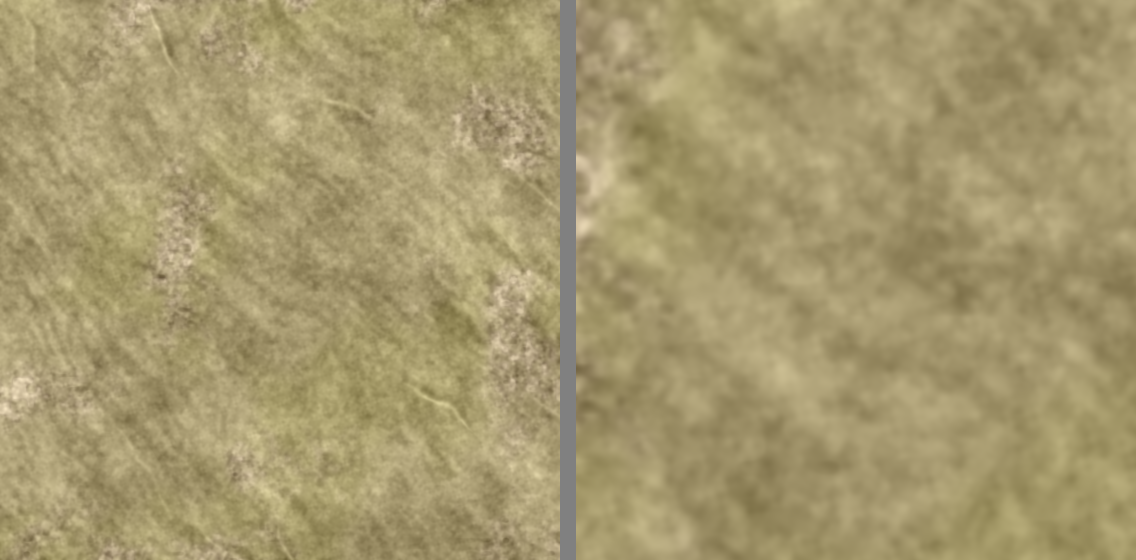
Left, the full canvas; right, a detail of the centre.
Write a Shadertoy shader that draws this texture.

```glsl
// Weathered khaki stone: soft olive mottling, pale pinkish rough patches,
// fine grain and slanting chipped relief. Layers of value noise shape the
// tone; scattered bent creases add paired bright and dark edges.

#define BASE_COLOR vec3(0.652, 0.600, 0.437)
#define OLIVE_SHIFT vec3(-0.006, 0.004, -0.030)
#define PINK_SHIFT vec3(0.022, 0.006, 0.048)
#define MOTTLE 0.17
#define BLOTCH 0.17
#define GRAIN 0.20
#define RELIEF 1.00
#define CREASE 0.13
#define CREASE_CELLS 4.0
#define CREASE_WIDTH 0.0034

float hash(vec2 p) {
    vec3 q = fract(p.xyx * vec3(0.1031, 0.1030, 0.0973));
    q += dot(q, q.yzx + 33.33);
    return fract((q.x + q.y) * q.z);
}

// Smooth value noise centred on zero
float noise(vec2 p) {
    vec2 cell = floor(p), f = fract(p);
    f = f * f * (3.0 - 2.0 * f);
    float low = mix(hash(cell), hash(cell + vec2(1, 0)), f.x);
    float high = mix(hash(cell + vec2(0, 1)), hash(cell + vec2(1, 1)), f.x);
    return mix(low, high, f.y) - 0.5;
}

mat2 rotation(float angle) {
    float c = cos(angle), s = sin(angle);
    return mat2(c, s, -s, c);
}

float fbm(vec2 p, int octaves) {
    float sum = 0.0, gain = 0.55;
    mat2 turn = rotation(0.6) * 2.03;
    for (int i = 0; i < octaves; i++) {
        sum += gain * noise(p);
        p = turn * p + 17.3;
        gain *= 0.5;
    }
    return sum;
}

// Layered surface, stretched from upper left to lower right
float slabHeight(vec2 p) {
    p += 0.09 * vec2(noise(p * 5.0 + 3.0), noise(p * 5.0 + 41.0));
    return fbm(rotation(0.85) * p * vec2(1.0) * mat2(4.0, 0.0, 0.0, 9.0) + 60.0, 4);
}

// Bent, tapering creases scattered one per grid cell
float creases(vec2 p) {
    float sum = 0.0;
    vec2 home = floor(p * CREASE_CELLS);
    float wobble = 0.016 * noise(p * 17.0) + 0.005 * noise(p * 55.0);
    for (int j = -1; j <= 1; j++)
    for (int i = -1; i <= 1; i++) {
        vec2 cell = home + vec2(i, j);
        vec2 seed = cell + 23.0;
        vec2 center = (cell + vec2(hash(seed), hash(seed + 7.7))) / CREASE_CELLS;
        float angle = mix(0.25, 1.45, hash(seed + 13.1));
        float reach = mix(0.04, 0.13, hash(seed + 29.4));
        float bend = 7.0 * (hash(seed + 37.9) - 0.5);
        float strength = smoothstep(0.15, 0.95, hash(seed + 51.2));
        float facing = hash(seed + 67.6) < 0.65 ? 1.0 : -1.0;
        vec2 local = rotation(angle) * (p - center);
        float across = facing * (local.y - bend * local.x * local.x + wobble);
        float taper = 1.0 - smoothstep(0.25 * reach, reach, abs(local.x));
        float width = CREASE_WIDTH * (0.6 + 0.6 * taper);
        float lit = exp(-pow(across / width, 2.0));
        float shade = exp(-pow((across - 2.4 * width) / (1.7 * width), 2.0));
        sum += strength * taper * (lit - 0.85 * shade);
    }
    return sum;
}

void mainImage(out vec4 fragColor, in vec2 fragCoord) {
    vec2 p = fragCoord / iResolution.y;

    // Broad patches: smooth olive skin against rough pale stone
    float mottle = fbm(p * 5.0 + 9.0, 4);
    float patchNoise = fbm(p * 6.5 + 80.0, 5);
    float rough = smoothstep(-0.02, 0.22, patchNoise);
    float olive = smoothstep(-0.05, 0.22, fbm(p * 4.0 + 140.0, 4));

    // Tone from blotches, grain and light falling across the slab
    float blotch = fbm(p * 24.0 + 31.0, 3);
    float grain = noise(p * 105.0) + 0.6 * noise(rotation(0.5) * p * 190.0);
    float relief = slabHeight(p + vec2(0.005, 0.006)) - slabHeight(p);
    float tone = MOTTLE * mottle + BLOTCH * blotch;
    tone += GRAIN * grain * mix(0.45, 0.95, rough);
    tone += RELIEF * clamp(relief, -0.08, 0.08);

    // Pale chips and dark pits gather in the rough patches
    float chips = noise(p * 72.0 + 200.0) + 0.5 * blotch;
    float pits = noise(p * vec2(62.0, 85.0) + 300.0) - 0.4 * mottle;
    tone += 0.08 * smoothstep(0.12, 0.42, chips) * (0.2 + rough);
    tone -= 0.075 * smoothstep(0.15, 0.45, pits) * (0.35 + rough);
    tone += CREASE * creases(p);

    vec3 color = BASE_COLOR + tone * vec3(1.0, 1.0, 0.94);
    color += OLIVE_SHIFT * olive * (1.0 - rough);
    color += PINK_SHIFT * rough * (0.5 + smoothstep(-0.2, 0.3, chips) * 0.5);
    fragColor = vec4(clamp(color, 0.0, 1.0), 1.0);
}
```
